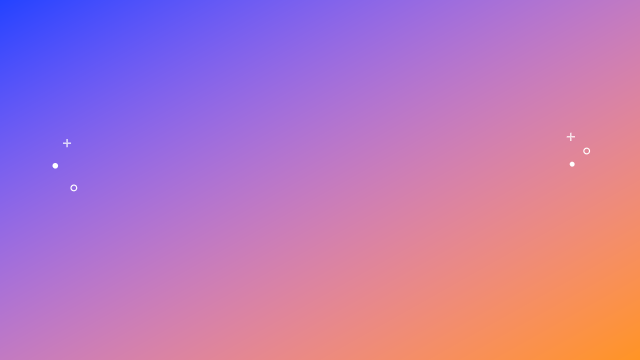
This background is drawn by a Shadertoy shader. Its source:

```glsl
// A diagonal blue-to-orange gradient with two small groups of white marks.
// The colour follows a quadratic Bezier curve from the top left corner to the
// bottom right; plus, dot and ring marks are distance functions laid over it.

#define START_COLOR vec3(0.14, 0.26, 1.00)
#define BEND_COLOR  vec3(0.95, 0.535, 0.95)
#define END_COLOR   vec3(1.00, 0.58, 0.14)
#define MARK_COLOR  vec3(1.0)
#define PLUS_ARM    0.0110
#define RING_RADIUS 0.0078
#define HALF_STROKE 0.0016

// Quadratic Bezier through colour space
vec3 gradientColor(float t) {
    return mix(mix(START_COLOR, BEND_COLOR, t), mix(BEND_COLOR, END_COLOR, t), t);
}

// Distance functions, in units of the canvas height
float plusDistance(vec2 p) {
    p = abs(p);
    if (p.y > p.x) p = p.yx;
    vec2 q = p - vec2(PLUS_ARM, HALF_STROKE);
    return max(q.x, q.y);
}

float dotDistance(vec2 p, float radius) {
    return length(p) - radius;
}

float ringDistance(vec2 p) {
    return abs(length(p) - RING_RADIUS) - HALF_STROKE;
}

// One group of marks; centres are fractions of the canvas
float groupDistance(vec2 uv, vec2 plusAt, vec2 dotAt, vec2 ringAt, float dotRadius) {
    vec2 scale = vec2(iResolution.x / iResolution.y, 1.0);
    float d = plusDistance((uv - plusAt) * scale);
    d = min(d, dotDistance((uv - dotAt) * scale, dotRadius));
    return min(d, ringDistance((uv - ringAt) * scale));
}

void mainImage(out vec4 fragColor, in vec2 fragCoord) {
    vec2 uv = fragCoord / iResolution.xy;

    // Background: the other two corners share the middle colour
    vec3 color = gradientColor(0.5 * (uv.x + 1.0 - uv.y));

    // Left and right groups of marks
    float left = groupDistance(uv, vec2(0.1048, 0.6023), vec2(0.0864, 0.5395),
                               vec2(0.1154, 0.4780), 0.0077);
    float right = groupDistance(uv, vec2(0.8919, 0.6200), vec2(0.8940, 0.5440),
                                vec2(0.9167, 0.5805), 0.0068);

    // Edge coverage about one pixel wide
    float coverage = clamp(0.5 - min(left, right) * iResolution.y, 0.0, 1.0);
    fragColor = vec4(mix(color, MARK_COLOR, coverage), 1.0);
}
```
